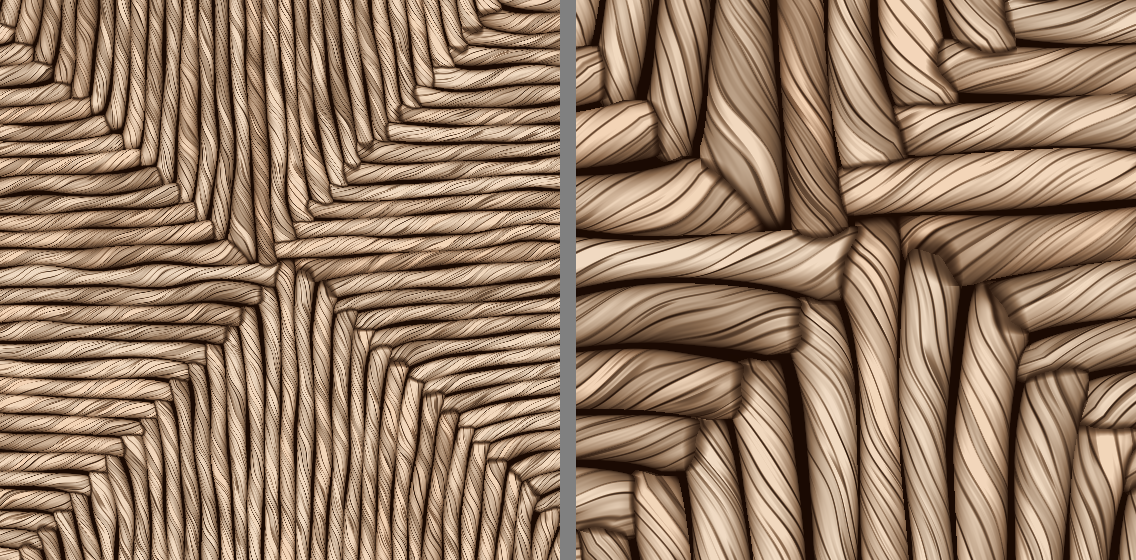
Left, the full canvas; right, a detail of the centre.
Reproduce this texture procedurally as a three.js fragment shader.

```glsl
// Woven rush seat: four fans of twisted straw cord meeting along two diagonals.
#define PITCH 0.0335
#define CENTRE_Y 0.53
#define TWIST 1.0
#define RIBBONS 1.75
#define WOBBLE 0.2
#define HOOK 0.35
#define END_JITTER 0.5
#define PATCHES 0.34
#define DARK vec3(0.10, 0.04, 0.01)
#define MID vec3(0.54, 0.42, 0.315)
#define LIGHT vec3(0.93, 0.85, 0.76)

varying vec2 vUv;

float hash(vec2 p) {
  return fract(sin(dot(p, vec2(127.1, 311.7))) * 43758.5);
}

float noise(vec2 p) {
  vec2 i = floor(p), f = fract(p);
  f = f * f * (3.0 - 2.0 * f);
  vec2 e = vec2(1.0, 0.0);
  return mix(mix(hash(i), hash(i + e), f.x),
             mix(hash(i + e.yx), hash(i + e.xx), f.x), f.y);
}

// One-dimensional cellular noise: x = ribbon value, y = distance to its crease
vec2 ribbon(float x, float seed) {
  float near = 9.0, next = 9.0, value = 0.0;
  for (int k = -2; k <= 2; k++) {
    float cell = floor(x) + float(k);
    float r = hash(vec2(cell, seed));
    float dist = abs(x - cell - 0.1 - 0.8 * r);
    if (dist < near) {
      next = near;
      near = dist;
      value = hash(vec2(cell + 7.3, seed));
    } else {
      next = min(next, dist);
    }
  }
  return vec2(value, next - near);
}

// Where a cord ends; edge = start and slope on the low side, then the high side
float cordEnd(float u, float side, vec4 edge) {
  return side < 0.0 ? edge.x - edge.y * u : edge.z + edge.w * u;
}

// p = (across, outward). Returns tone, warmth and height.
vec3 cord(vec2 p, vec4 edge, vec2 lean, float twist, float lit, float seed) {
  // Fan the cords, hook their ends outward and let them wander
  float fan = mix(lean.x, lean.y, smoothstep(-0.4, 0.4, p.x));
  float inside = max(p.y - cordEnd(p.x, p.x, edge), 0.0);
  float hook = HOOK * exp(-inside / (1.3 * PITCH)) * clamp(p.x / 0.05, -1.0, 1.0);
  float wander = noise(vec2(p.x * 22.0, p.y * 9.0) + seed) - 0.5;
  float u = p.x + fan * p.y + PITCH * (2.0 * WOBBLE * wander - hook);

  float index = floor(u / PITCH);
  float offset = u / PITCH - index - 0.5;
  vec2 key = vec2(index, seed);
  float vary = hash(key), vary2 = hash(key + 31.7);
  float along = p.y / PITCH + vary * 40.0;

  // Round section with an uneven width, set off centre in its slot
  float width = 0.88 + 0.1 * vary2 + 0.08 * sin(along * 1.1 + vary * 6.0);
  float drift = 0.05 * sin(along * 0.6 + vary2 * 6.0);
  float d = clamp(2.0 * (offset + drift) / width, -1.0, 1.0);
  float body = sqrt(1.0 - d * d);

  // Sink beyond the end, under the neighbouring fan
  float end = cordEnd(p.x - offset * PITCH, index + 0.5, edge);
  float past = max((end - p.y) / PITCH + END_JITTER * (vary - 0.5) + 0.15, 0.0);
  float height = body - 2.5 * past * past;

  // Flat ribbons of straw wound around the cord
  float f = asin(d * 0.9) - twist * TWIST * (0.8 + 0.4 * vary2) * along;
  f += 0.16 * sin(along * 1.3 + vary * 9.0) + 0.09 * sin(along * 2.9 + vary2 * 9.0);
  float warp = noise(vec2(f * 1.2, along * 0.6) + vary * 50.0);
  vec2 straw = ribbon(f * RIBBONS + 0.8 * warp, vary * 91.0 + seed);
  float streak = noise(vec2(f * 6.0, along * 0.7) + vary * 70.0);
  float fine = noise(vec2(f * 13.0, along * 1.1) + vary2 * 90.0);
  float depth = 0.2 + 0.75 * noise(vec2(f * 1.5, along * 0.8) + vary2 * 30.0);
  float crease = 1.0 - depth * (1.0 - smoothstep(0.02, 0.26, straw.y));
  float split = 1.0 - 0.5 * smoothstep(0.74, 0.95, streak);

  // Tone by ribbon, by cord, and in slow patches along each cord
  float patchTone = noise(vec2(along * 0.3, vary * 80.0)) - 0.5;
  float broad = noise(p * 7.0 + seed) - 0.5;
  float tone = 0.92 + 0.36 * (straw.x - 0.5) + 0.22 * (fine - 0.5);
  tone += 0.2 * (vary - 0.5) + PATCHES * (0.6 * patchTone + 0.6 * broad) + 0.2 * lit * d;
  tone *= pow(body, 1.05) * crease * split;
  tone *= 1.0 - 0.45 * smoothstep(0.0, 0.7, past);
  return vec3(tone, 0.5 * straw.x + 0.5 * vary2, height);
}

// Keep the higher cord and remember the height below it
void stack(vec3 layer, inout vec3 top, inout float below) {
  below = max(below, min(layer.z, top.z));
  if (layer.z > top.z) top = layer;
}

void main() {
  vec2 q = vUv - vec2(0.5, CENTRE_Y);
  vec3 top = vec3(0.0, 0.0, -3.0);
  float below = -3.0;

  // Upper, lower, left and right fans
  stack(cord(vec2(q.x + 0.043, q.y), vec4(0.0, 0.97, -0.02, 1.1),
             vec2(-0.05, 0.16), -1.0, -0.6, 3.0), top, below);
  stack(cord(vec2(q.x - 0.03, -q.y), vec4(-0.016, 1.1, -0.005, 0.985),
             vec2(-0.1, 0.1), 1.0, -0.6, 17.0), top, below);
  stack(cord(vec2(q.y, -q.x), vec4(-0.015, 0.91, 0.06, 1.03),
             vec2(0.0, 0.04), -1.0, 1.0, 41.0), top, below);
  stack(cord(vec2(q.y, q.x), vec4(0.035, 1.015, -0.03, 0.91),
             vec2(-0.14, -0.03), 1.0, 1.0, 67.0), top, below);

  // Contact shadow where fans overlap, then straw colours
  float shadow = mix(0.3, 1.0, smoothstep(0.0, 0.55, top.z - below));
  float tone = clamp(top.x * shadow * smoothstep(-0.5, 0.3, top.z), 0.0, 1.0);
  vec3 colour = mix(DARK, MID, min(tone * 2.0, 1.0));
  colour = mix(colour, LIGHT, clamp(tone * 2.0 - 1.0, 0.0, 1.0));
  colour *= mix(vec3(1.01), vec3(1.03, 0.97, 0.92), top.y * top.y);
  gl_FragColor = vec4(colour, 1.0);
}
```
